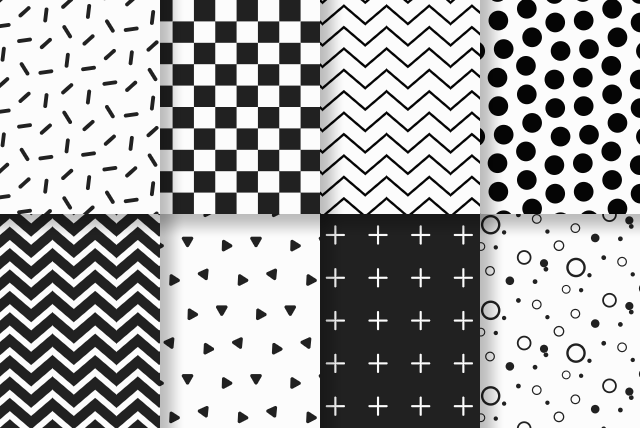
Reproduce this pattern procedurally as a Shadertoy shader.

```glsl
#define CANVAS vec2(30.0, 20.0)
#define PANEL vec2(7.5, 10.0)
#define PAPER vec3(0.99)
#define INK vec3(0.13)
#define BLACK vec3(0.02)
#define SHADOW_DEPTH 0.25
#define SHADOW_REACH 1.2
#define DASH_SIZE vec2(0.26, 0.09)
#define DOT_RADIUS 0.46
#define PLUS_SIZE vec2(0.40, 0.05)
#define ZIGZAG_HEIGHT 0.85
#define PIXEL (CANVAS.y / iResolution.y)

// Offset to the nearest copy; each column of copies drops by shift
vec2 nearestCopy(vec2 d, vec2 tile, float shift) {
    float column = round(d.x / tile.x);
    d -= column * vec2(tile.x, shift);
    d.y -= tile.y * round(d.y / tile.y);
    return d;
}

float capsule(vec2 p, vec2 axis, vec2 size) {
    return length(p - axis * clamp(dot(p, axis), -size.x, size.x)) - size.y;
}

// Equilateral triangle pointing along +x
float triangle(vec2 p, float inradius, float rounding) {
    float halfSide = inradius * sqrt(3.0);
    vec2 q = vec2(abs(p.y) - halfSide, p.x + inradius);
    if (q.x + sqrt(3.0) * q.y > 0.0)
        q = 0.5 * vec2(q.x - sqrt(3.0) * q.y, -sqrt(3.0) * q.x - q.y);
    q.x -= clamp(q.x, -2.0 * halfSide, 0.0);
    return -length(q) * sign(q.y) - rounding;
}

float confetti(vec2 p) {
    const float start[4] = float[4](1.2, 0.55, 0.7, 0.15);
    const float angle[4] = float[4](0.14, 0.73, 1.45, 2.13);
    const int turn[12] = int[12](0, 2, 1, 1, 0, 3, 2, 1, 0, 1, 3, 2);
    float d = 1e3;
    for (int i = 0; i < 12; i++) {
        int column = i / 3;
        vec2 center = vec2(0.15 + float(column), start[column] + float(i % 3) * 4.0 / 3.0);
        float a = angle[turn[i]];
        d = min(d, capsule(nearestCopy(p - center, vec2(4.0), 2.0), vec2(cos(a), -sin(a)), DASH_SIZE));
    }
    return d;
}

float checker(vec2 p) {
    p.x -= 0.59;
    vec2 edge = 0.5 - abs(fract(p) - 0.5);
    float parity = mod(floor(p.x) + floor(p.y), 2.0);
    return min(edge.x, edge.y) * (1.0 - 2.0 * parity);
}

float zigzag(vec2 p, vec2 peak, float halfWidth) {
    float ramp = 2.0 * abs(fract((p.x - peak.x) / 2.0 + 0.5) - 0.5);
    float y = p.y - peak.y - ZIGZAG_HEIGHT * ramp;
    return abs(y - round(y)) / length(vec2(1.0, ZIGZAG_HEIGHT)) - halfWidth;
}

float looseDots(vec2 p) {
    const vec3 start = vec3(0.96, 0.41, 1.05);
    const vec3 sway = vec3(0.0, 0.25, -0.04);
    float d = 1e3;
    for (int i = 0; i < 9; i++) {
        int column = i / 3, row = i % 3;
        vec2 center = vec2(0.86 + sway[row], start[column]) + vec2(column, row) * 4.0 / 3.0;
        d = min(d, length(nearestCopy(p - center, vec2(4.0), 0.0)) - DOT_RADIUS);
    }
    return d;
}

float triangles(vec2 p) {
    // Center and heading
    const vec3 shapes[4] = vec3[4](vec3(1.29, 1.25, 1.57), vec3(-0.12, 1.48, 0.03),
                                   vec3(0.63, 3.09, 0.05), vec3(2.07, 2.81, 3.24));
    float d = 1e3;
    for (int i = 0; i < 4; i++) {
        vec2 q = nearestCopy(p - shapes[i].xy, vec2(1.605, 6.42), 3.21);
        float c = cos(shapes[i].z), s = sin(shapes[i].z);
        d = min(d, triangle(vec2(c * q.x + s * q.y, c * q.y - s * q.x), 0.11, 0.08));
    }
    return d;
}

float plusSigns(vec2 p) {
    vec2 q = nearestCopy(p - vec2(0.72, 0.98), vec2(2.0), 0.0);
    return min(capsule(q, vec2(1, 0), PLUS_SIZE), capsule(q, vec2(0, 1), PLUS_SIZE));
}

float bubbles(vec2 p) {
    // Center and radius: six rings, then solid dots
    const vec3 shapes[14] = vec3[14](
        vec3(0.5, 0.5, 0.4), vec3(2.07, 2.03, 0.3), vec3(0.47, 2.66, 0.2), vec3(3.7, 1.48, 0.22),
        vec3(2.66, 0.23, 0.2), vec3(0.04, 1.52, 0.18), vec3(3.0, 2.3, 0.19), vec3(1.4, 3.12, 0.2),
        vec3(1.13, 0.86, 0.1), vec3(2.58, 3.16, 0.11), vec3(3.09, 2.58, 0.11), vec3(1.8, 0.04, 0.11),
        vec3(0.74, 1.56, 0.1), vec3(3.16, 0.82, 0.1));
    float d = 1e3;
    for (int i = 0; i < 14; i++) {
        float radius = shapes[i].z;
        float circle = length(nearestCopy(p - shapes[i].xy, vec2(4.0), 2.0)) - radius;
        d = min(d, i < 6 ? abs(circle) - 0.14 * radius : circle);
    }
    return d;
}

void mainImage(out vec4 fragColor, in vec2 fragCoord) {
    vec2 uv = fragCoord / iResolution.xy;
    vec2 p = vec2(uv.x, 1.0 - uv.y) * CANVAS;
    vec2 cell = floor(p / PANEL);
    p -= cell * PANEL;
    int panel = int(cell.x + 4.0 * cell.y);

    float d;
    vec3 ground = PAPER, figure = INK;
    if (panel == 0) d = confetti(p);
    else if (panel == 1) d = checker(p);
    else if (panel == 2) { d = zigzag(p, vec2(1.12, 0.27), 0.055); figure = BLACK; }
    else if (panel == 3) { d = looseDots(p); figure = BLACK; }
    else if (panel == 4) { d = zigzag(p, vec2(0.46, 0.4), 0.145); ground = INK; figure = PAPER; }
    else if (panel == 5) d = triangles(p);
    else if (panel == 6) { d = plusSigns(p); ground = INK; figure = PAPER; }
    else d = bubbles(p);
    vec3 color = mix(ground, figure, clamp(0.5 - d / PIXEL, 0.0, 1.0));

    // Soft shadow cast by the panels to the left and above
    vec2 shadow = (1.0 - smoothstep(0.0, SHADOW_REACH, p)) * min(cell, 1.0);
    color *= (1.0 - SHADOW_DEPTH * shadow.x) * (1.0 - SHADOW_DEPTH * shadow.y);
    fragColor = vec4(color, 1.0);
}
```
